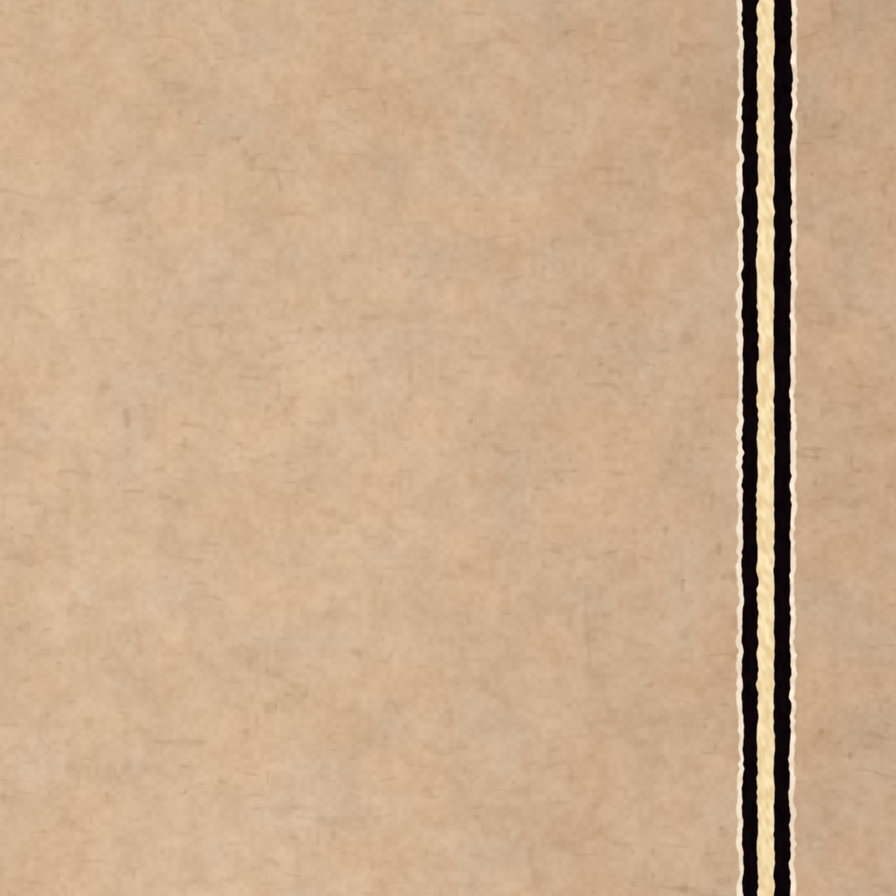
A three.js fragment shader for this texture:

```glsl
// Tan kraft paper with a vertical pair of black stripes around a cream thread.
varying vec2 vUv;

float hash(vec2 p) {
  p = fract(p * vec2(0.1031, 0.1137));
  p += dot(p, p.yx + 33.33);
  return fract((p.x + p.y) * p.x * 17.0);
}

float noise(vec2 p) {
  vec2 cell = floor(p), f = fract(p);
  f = f * f * (3.0 - 2.0 * f);
  return mix(mix(hash(cell), hash(cell + vec2(1.0, 0.0)), f.x),
             mix(hash(cell + vec2(0.0, 1.0)), hash(cell + 1.0), f.x), f.y);
}

// Soft band between two x positions
float band(float x, float left, float right, float blur) {
  return smoothstep(left - blur, left + blur, x)
       * (1.0 - smoothstep(right - blur, right + blur, x));
}

// Small sideways wander of a printed edge
float wobble(float y, float seed) {
  return (noise(vec2(y * 85.0, seed)) - 0.5) * 0.0026
       + (noise(vec2(y * 190.0, seed + 7.0)) - 0.5) * 0.0016;
}

vec3 paper(vec2 uv) {
  // Broad light falls off towards the right and the top
  vec3 color = mix(vec3(0.832, 0.712, 0.586), vec3(0.785, 0.662, 0.540),
                   smoothstep(0.25, 1.0, uv.x));
  color -= 0.018 * smoothstep(0.55, 1.0, uv.y);

  // Mottled pulp from coarse to fine
  float grain = 0.0, scale = 9.0, weight = 0.022;
  for (int i = 0; i < 5; i++) {
    grain += (noise(uv * scale + float(i) * 19.7) - 0.5) * weight;
    scale *= 2.1;
    weight *= 1.12;
  }
  color += grain * vec3(0.95, 1.0, 1.05);

  // Short fibres, mostly horizontal, and warm or grey stains
  vec2 bent = uv + 0.012 * vec2(noise(uv * 23.0), noise(uv * 27.0 + 40.0));
  float fibre = smoothstep(0.76, 0.98, noise(bent * vec2(48.0, 125.0) + 11.0));
  float fleck = smoothstep(0.82, 1.0, noise(bent * vec2(95.0, 75.0) + 61.0));
  float patchy = 0.3 + 0.7 * noise(uv * 13.0 + 5.0);
  color -= (fibre * 0.045 + fleck * 0.055) * patchy;
  color += vec3(0.014, 0.0, -0.016) * (noise(uv * 21.0 + 83.0) - 0.5);
  return color;
}

void main() {
  vec2 uv = vUv;
  vec3 color = paper(uv);

  // Ragged edges; the outer right one leans slightly
  float outerLeft = 0.8290 + wobble(uv.y, 1.0);
  float innerLeft = 0.8452 + wobble(uv.y, 3.0);
  float innerRight = 0.8640 + wobble(uv.y, 5.0) * 0.6;
  float outerRight = 0.8810 + 0.0025 * uv.y + wobble(uv.y, 9.0);

  // Bright fringe on both sides
  float fringe = band(uv.x, outerLeft - 0.0058 + wobble(uv.y, 13.0),
                      outerRight + 0.0058 + wobble(uv.y, 17.0), 0.0016);
  float sparkle = 0.6 + 0.4 * noise(vec2(uv.y * 130.0, uv.x * 60.0));
  color = mix(color, vec3(1.0, 0.945, 0.86), fringe * sparkle);

  // Cream thread with a faint twisted texture
  float twist = noise(vec2(uv.x * 230.0, uv.y * 130.0 + uv.x * 90.0));
  vec3 cream = mix(vec3(0.91, 0.79, 0.59), vec3(1.0, 0.92, 0.74), twist);
  color = mix(color, cream, band(uv.x, innerLeft, innerRight, 0.0012));

  // Black stripes
  float ink = max(band(uv.x, outerLeft, innerLeft, 0.0013),
                  band(uv.x, innerRight, outerRight, 0.0013));
  vec3 black = vec3(0.04, 0.012, 0.02) + 0.025 * noise(uv * vec2(200.0, 90.0));
  color = mix(color, black, ink);

  gl_FragColor = vec4(color, 1.0);
}
```
